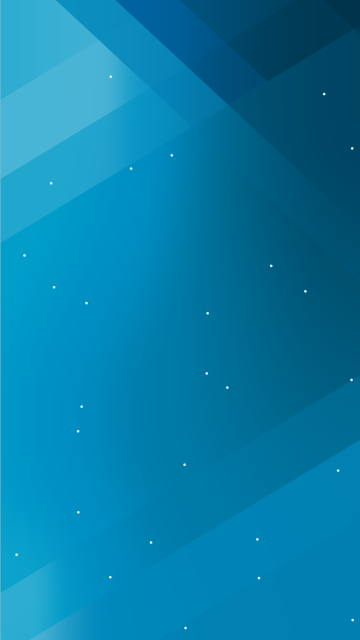
A Shadertoy shader for this background:

```glsl
// Layered blue panels: a teal-to-navy gradient crossed by translucent
// diagonal bands, with pale corner glows and a scatter of tiny white dots.
// Bands are half-planes of two line families; dots sit in a jittered grid.

vec2 hash2(vec2 cell) {
    vec3 q = fract(cell.xyx * vec3(0.1031, 0.1030, 0.0973));
    q += dot(q, q.yzx + 33.33);
    return fract((q.xx + q.yz) * q.zy);
}

// Antialiased half-plane: 1 where d is positive
float above(float d) {
    float soft = 0.8 / iResolution.x;
    return smoothstep(-soft, soft, d);
}

// Curved sweep from cyan to deep teal, darkening towards the upper right
vec3 backdrop(vec2 p) {
    float h = p.y - 0.62;
    float x = p.x - 0.27 * (1.0 - exp(-4.5 * h * h));
    vec3 c = mix(vec3(0.0, 0.62, 0.79), vec3(0.0, 0.56, 0.765), smoothstep(-0.12, 0.18, x));
    c = mix(c, vec3(0.0, 0.485, 0.66), smoothstep(0.14, 0.46, x));
    c = mix(c, vec3(0.0, 0.41, 0.56), smoothstep(0.40, 1.0, x));
    float dusk = smoothstep(0.36, 1.0, p.x) * smoothstep(0.3, 1.4, p.y);
    return mix(c, vec3(0.0, 0.25, 0.35), 0.9 * dusk);
}

float scatteredDots(vec2 p) {
    vec2 grid = p / 0.2;
    vec2 cell = floor(grid);
    vec2 jitter = hash2(cell + 7.0);
    float present = step(0.38, hash2(cell + 41.0).x) * step(cell.y, 7.5);
    float d = length(grid - cell - mix(vec2(0.08), vec2(0.92), jitter)) * 0.2;
    return present * above(0.0034 - d);
}

void mainImage(out vec4 fragColor, in vec2 fragCoord) {
    vec2 p = fragCoord / iResolution.x;
    float rise = p.y - 0.605 * p.x;
    float fall = p.y + 0.93 * p.x;
    float lowBand = above(rise - 1.102);
    float midBand = above(rise - 1.28);
    float topBand = above(rise - 1.50);
    vec3 pale = vec3(0.46, 0.77, 0.87);
    vec3 color = backdrop(p);

    // Rising bands at the top: pale glows on the left
    float left = 1.0 - above(fall - 1.922);
    float blueStep = above(fall - 2.076);
    float halo = mix(0.3, 1.0, left * smoothstep(0.40, 0.28, p.x)) * (1.0 - blueStep);
    float glow = 0.28 * lowBand + 0.34 * midBand - 0.10 * topBand;
    glow *= 1.0 - 0.25 * topBand * smoothstep(0.25, 0.0, p.x);
    halo *= mix(1.0, 0.6, smoothstep(0.28, 0.55, p.x));
    color = mix(color, vec3(0.0, 0.58, 0.76), 0.2 * lowBand * smoothstep(0.8, 0.3, p.x));
    color = mix(color, pale, glow * halo);

    // Falling bands, stepping down to navy in the upper right
    color = mix(color, vec3(0.0, 0.45, 0.67), (1.0 - left) * mix(0.1, 0.4, lowBand));
    vec3 deepBlue = mix(vec3(0.0, 0.36, 0.60), vec3(0.0, 0.29, 0.46),
        smoothstep(0.4, 0.72, p.x) + 0.2 * (1.0 - midBand));
    color = mix(color, deepBlue, 0.85 * blueStep * lowBand);
    color = mix(color, vec3(0.0, 0.24, 0.36), 0.42 * blueStep * (1.0 - lowBand)
        * smoothstep(0.95, 1.5, p.y));
    vec3 navy = mix(vec3(0.0, 0.32, 0.48), vec3(0.0, 0.23, 0.33), smoothstep(0.5, 0.9, p.x));
    navy *= 0.93 + 0.07 * midBand;
    color = mix(color, navy, 0.85 * above(fall - 2.242) * lowBand);
    color = mix(color, vec3(0.0, 0.19, 0.28), 0.55 * above(fall - 2.613));

    // Rising bands at the bottom, brighter with each step down
    float shelf = above(0.130 - rise);
    float floorBand = above(-0.049 - rise);
    color = mix(color, vec3(0.0, 0.48, 0.66), 0.40 * shelf * smoothstep(0.1, 0.5, p.x));
    color = mix(color, vec3(0.0, 0.53, 0.73), 0.75 * floorBand);
    color = mix(color, vec3(0.0, 0.49, 0.68), 0.45 * above(-0.266 - rise));
    color = mix(color, pale, 0.10 * smoothstep(0.28, 0.05, length(p - vec2(0.0, 0.15))));
    color = mix(color, pale, 0.32 * shelf * smoothstep(0.19, 0.08, p.x));
    color = mix(color, pale, 0.45 * floorBand * smoothstep(0.30, 0.10, p.x));

    // Dots and the thin pale rim on the left
    color = mix(color, vec3(0.94, 0.98, 1.0), scatteredDots(p));
    color = mix(color, vec3(0.45, 0.76, 0.86), 0.7 * above(0.0022 - p.x));
    fragColor = vec4(color, 1.0);
}
```
